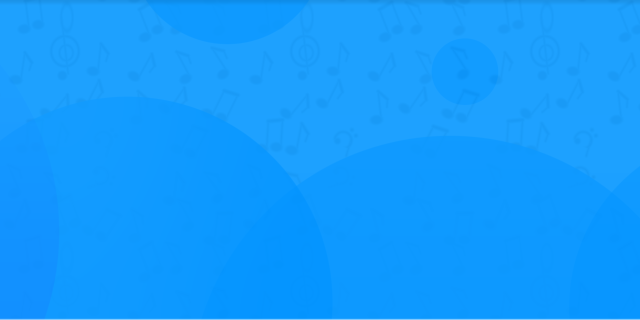
Reproduce this background procedurally as a WebGL 1 fragment shader.

```glsl
precision highp float;
uniform vec2 u_resolution;

float hash(vec2 c) {
  return fract(sin(dot(c, vec2(41.3, 289.1))) * 4375.5);
}

float segment(vec2 p, vec2 a, vec2 b) {
  vec2 d = b - a;
  return length(p - a - d * clamp(dot(p - a, d) / dot(d, d), 0.0, 1.0));
}

// Approximate distance to an ellipse, negative inside
float ellipse(vec2 p, vec2 r) {
  return (length(p / r) - 1.0) * min(r.x, r.y);
}

// Coverage of a disc with a thin smooth edge
float disc(vec2 p, vec2 center, float radius) {
  float edge = 0.8 / u_resolution.y;
  return 1.0 - smoothstep(-edge, edge, length(p - center) - radius);
}

// Bass sign, beamed pair or single note around the origin
float note(vec2 p, float kind) {
  if (kind < 0.12) {
    float hook = max(abs(length(p) - 0.026) - 0.003, -p.x - 0.4 * p.y - 0.014);
    hook = min(hook, segment(p, vec2(0.024, -0.01), vec2(-0.02, -0.046)) - 0.002);
    hook = min(hook, length(p - vec2(-0.016, 0.008)) - 0.009);
    return min(hook, length(vec2(p.x - 0.041, abs(p.y) - 0.011)) - 0.005);
  }
  float d = ellipse(p - vec2(-0.015, -0.042), vec2(0.019, 0.014));
  d = min(d, segment(p, vec2(0.0, -0.04), vec2(0.0, 0.047)) - 0.002);
  if (kind > 0.7) {
    d = min(d, ellipse(p - vec2(0.03, -0.034), vec2(0.018, 0.014)));
    d = min(d, segment(p, vec2(0.044, -0.03), vec2(0.044, 0.054)) - 0.002);
    return min(d, segment(p, vec2(0.0, 0.045), vec2(0.044, 0.052)) - 0.005);
  }
  d = min(d, segment(p, vec2(0.0, 0.046), vec2(0.026, 0.018)) - 0.004);
  return min(d, segment(p, vec2(0.026, 0.018), vec2(0.022, -0.006)) - 0.002);
}

// Clef made of a stem, two loops and a round foot
float clef(vec2 p) {
  float d = segment(p, vec2(-0.012, 0.085), vec2(0.01, -0.1)) - 0.002;
  d = min(d, abs(ellipse(p - vec2(0.006, 0.075), vec2(0.018, 0.042))) - 0.002);
  d = min(d, abs(ellipse(p + vec2(0.0, 0.03), vec2(0.043, 0.047))) - 0.003);
  d = min(d, abs(ellipse(p - vec2(0.004, -0.035), vec2(0.021, 0.024))) - 0.002);
  return min(d, length(p - vec2(-0.008, -0.106)) - 0.014);
}

// Repeating tile of scattered notes with one clef
float musicPattern(vec2 p) {
  vec2 tile = mod(p - vec2(0.203, 0.87) + 0.375, 0.75) - 0.375;
  float d = clef(tile);
  vec2 cell = floor(p / 0.125);
  for (int j = -1; j <= 1; j++) {
    for (int i = -1; i <= 1; i++) {
      vec2 id = cell + vec2(float(i), float(j));
      vec2 seed = mod(id, 6.0) + 1.0;
      vec2 jitter = vec2(hash(seed), hash(seed + 7.0)) - 0.5;
      vec2 center = (id + 0.5 + 0.4 * jitter) * 0.125;
      vec2 gap = mod(center - vec2(0.203, 0.87) + 0.375, 0.75) - 0.375;
      float angle = (hash(seed + 13.0) - 0.5) * 1.5;
      float c = cos(angle), s = sin(angle);
      float n = note(mat2(c, s, -s, c) * (p - center), hash(seed + 23.0));
      if (hash(seed + 31.0) > 0.2 && ellipse(gap, vec2(0.08, 0.14)) > 0.0) d = min(d, n);
    }
  }
  return 1.0 - smoothstep(-0.005, 0.006, d);
}

void main() {
  vec2 p = gl_FragCoord.xy / u_resolution.y;
  p.x += 1.0 - 0.5 * u_resolution.x / u_resolution.y;

  // Sky blue ground
  vec3 color = mix(vec3(0.095, 0.62, 1.0), vec3(0.118, 0.633, 0.998), smoothstep(0.0, 0.7, p.y));

  // Overlapping translucent discs
  float leftHill = disc(p, vec2(0.398, 0.057), 0.641);
  float rightHill = disc(p, vec2(1.406, -0.237), 0.8125);
  float corner = disc(p, vec2(2.326, 0.042), 0.547);
  float top = disc(p, vec2(0.711, 1.167), 0.305);
  float small = disc(p, vec2(1.453, 0.776), 0.104);
  float side = disc(p, vec2(-0.648, 0.276), 0.833);
  vec3 deep = vec3(0.005, 0.578, 1.0);
  color = mix(color, deep, leftHill * mix(0.35, 0.68, smoothstep(0.2, 0.95, p.x)));
  color = mix(color, deep, rightHill * 0.48);
  color = mix(color, deep, corner * 0.45);
  color = mix(color, deep, top * 0.52);
  color = mix(color, deep, small * 0.42);
  color = mix(color, vec3(0.075, 0.545, 1.0), side * mix(0.65, 0.15, smoothstep(0.0, 0.8, p.y)));

  // Faint notes, weaker over the large discs
  float cover = max(max(leftHill, rightHill), max(top, corner));
  color -= vec3(0.018, 0.028, 0.032) * musicPattern(p) * mix(1.0, 0.2, cover);

  // Shade along the upper edge and a pale rim along the lower one
  color *= 1.0 - 0.09 * smoothstep(0.98, 1.0, p.y);
  color = mix(color, vec3(1.0), 0.57 * (1.0 - smoothstep(0.0, 0.006, p.y)));
  gl_FragColor = vec4(color, 1.0);
}
```
